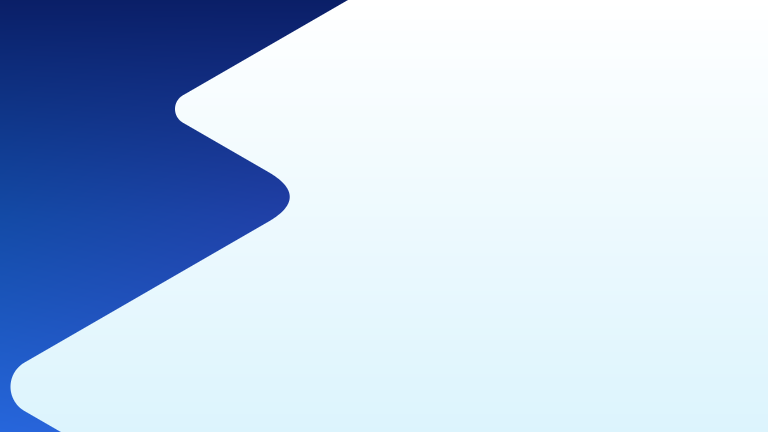
Give the GLSL for this background, as a Shadertoy shader.

```glsl
// Pale sky panel with a rounded zigzag edge over a deep blue gradient.

const float SLOPE = 1.7320508; // edges rise at 30 degrees

// Horizontal offset of a 60 degree corner rounded by a circular arc
float arcCorner(float dy, float radius) {
    float arc = 2.0 * radius - sqrt(max(radius * radius - dy * dy, 0.0));
    return abs(dy) < 0.5 * SLOPE * radius ? arc : SLOPE * abs(dy);
}

// Horizontal offset of the same corner rounded by a parabola
float parabolaCorner(float dy, float halfHeight) {
    float curve = 0.5 * SLOPE * (halfHeight + dy * dy / halfHeight);
    return abs(dy) < halfHeight ? curve : SLOPE * abs(dy);
}

// Left border of the panel at a given depth below the top
float panelEdge(float depth) {
    vec2 upper = vec2(0.3685, 0.2523);
    vec2 middle = vec2(0.7208, 0.4557);
    vec2 lower = vec2(-0.0405, 0.8953);
    if (depth < 0.355) return upper.x + arcCorner(depth - upper.y, 0.0366);
    if (depth < 0.670) return middle.x - parabolaCorner(depth - middle.y, 0.0579);
    return lower.x + arcCorner(depth - lower.y, 0.0648);
}

// Gradient through three evenly spaced colours
vec3 threeStops(vec3 a, vec3 b, vec3 c, float t) {
    return t < 0.5 ? mix(a, b, 2.0 * t) : mix(b, c, 2.0 * t - 1.0);
}

// Navy at the top, azure at lower left, indigo towards the right
vec3 blueBackdrop(vec2 p) {
    vec3 navy = vec3(0.04, 0.12, 0.405);
    vec3 azure = threeStops(navy, vec3(0.075, 0.29, 0.65), vec3(0.15, 0.40, 0.86), p.y);
    vec3 indigo = threeStops(navy, vec3(0.125, 0.25, 0.655), vec3(0.19, 0.36, 0.84), p.y);
    return mix(azure, indigo, clamp(p.x / 0.67, 0.0, 1.0));
}

vec3 palePanel(float depth) {
    return mix(vec3(1.0), vec3(0.863, 0.957, 0.992), depth);
}

void mainImage(out vec4 fragColor, in vec2 fragCoord) {
    // Height units, measured from the top left
    vec2 p = vec2(fragCoord.x, iResolution.y - fragCoord.y) / iResolution.y;

    // Turn the horizontal gap into a distance using the local edge slope
    float pixel = 1.0 / iResolution.y;
    float slope = (panelEdge(p.y + pixel) - panelEdge(p.y - pixel)) / (2.0 * pixel);
    float dist = (p.x - panelEdge(p.y)) / sqrt(1.0 + slope * slope);
    float panel = clamp(0.5 + dist / pixel, 0.0, 1.0);

    fragColor = vec4(mix(blueBackdrop(p), palePanel(p.y), panel), 1.0);
}
```
